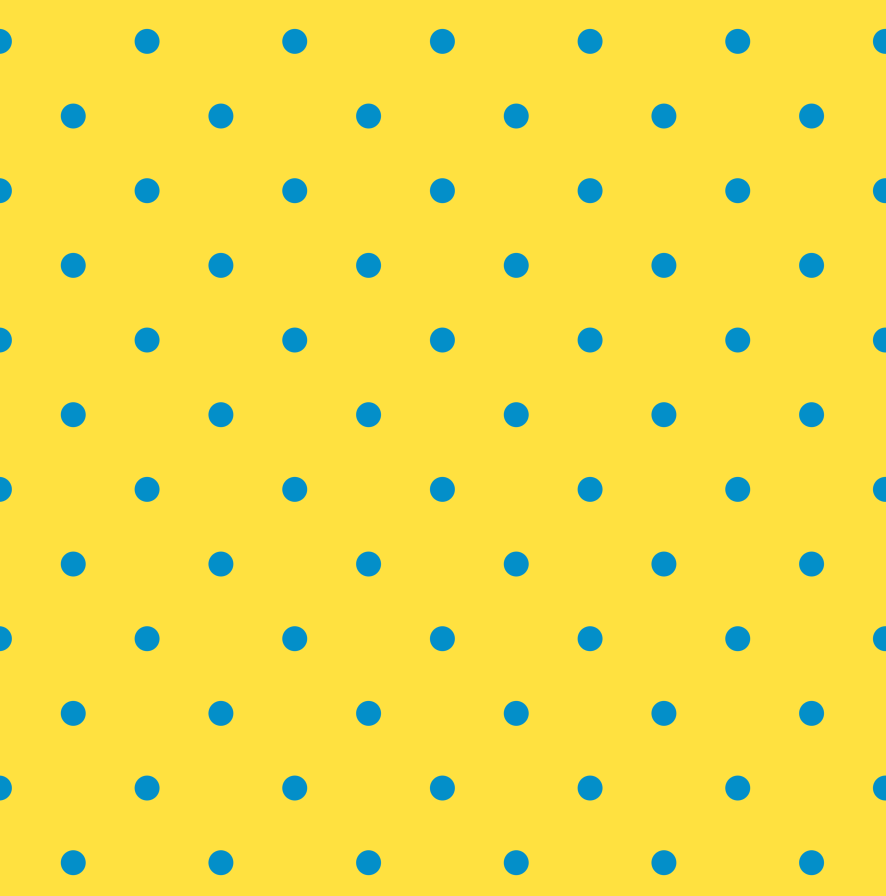
This pattern is drawn by a WebGL 2 fragment shader. Its source:

```glsl
#version 300 es
precision highp float;

uniform vec2 u_resolution;
out vec4 fragColor;

const vec3 YELLOW = vec3(1.0, 0.882, 0.25);
const vec3 BLUE = vec3(0.01, 0.56, 0.79);

const vec2 REPEATS = vec2(6.0);              // cells across and down
const vec2 FIRST_DOT = vec2(-0.004, 0.723);  // dot centre, in cells
const vec2 HALF_DROP = vec2(0.5);            // shift of the second lattice
const float DOT_RADIUS = 0.0139;             // in canvas heights

// Signed distance to the nearest dot of a wrapping lattice
float dotLattice(vec2 cellPos, vec2 centre, vec2 cellSize, float radius) {
    vec2 offset = fract(cellPos - centre + 0.5) - 0.5;
    return length(offset * cellSize) - radius;
}

// Coverage of a shape, softened over about one pixel
float coverage(float dist, float pixel) {
    return 1.0 - smoothstep(-0.7 * pixel, 0.7 * pixel, dist);
}

void main() {
    vec2 uv = gl_FragCoord.xy / u_resolution;
    vec2 canvasSize = u_resolution / u_resolution.y;
    vec2 cellSize = canvasSize / REPEATS;
    vec2 cellPos = uv * REPEATS;

    // Two interleaved lattices make the staggered rows
    float straight = dotLattice(cellPos, FIRST_DOT, cellSize, DOT_RADIUS);
    float staggered = dotLattice(cellPos, FIRST_DOT + HALF_DROP, cellSize, DOT_RADIUS);
    float dots = coverage(min(straight, staggered), 1.0 / u_resolution.y);

    fragColor = vec4(mix(YELLOW, BLUE, dots), 1.0);
}
```
